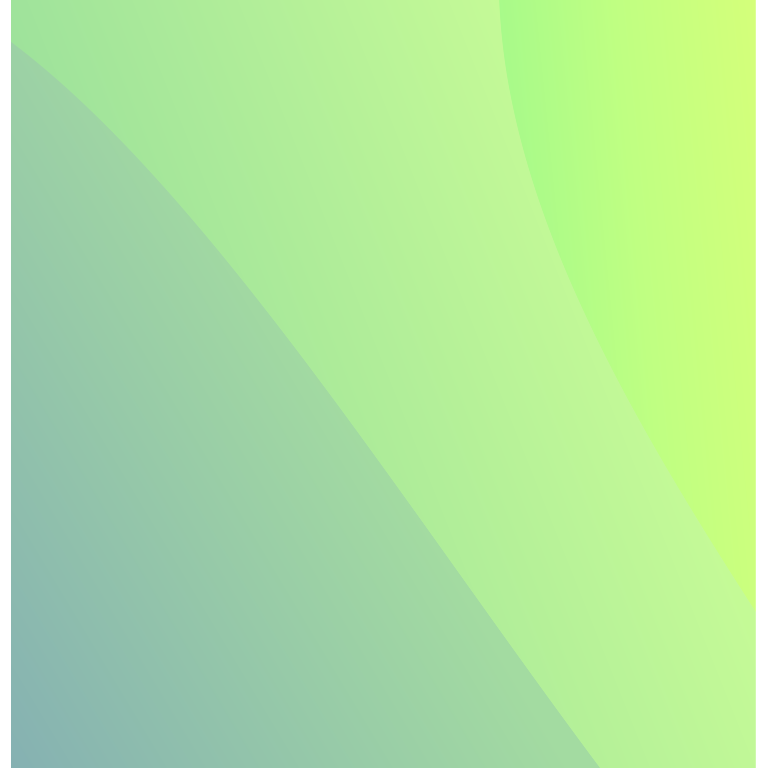
Reproduce this background procedurally as a WebGL 1 fragment shader.

```glsl
precision highp float;
// Soft green diagonal bands split by two sweeping curves, with thin white side margins.

uniform vec2 u_resolution;

// Height of the lower-left curve at a given x
float lowerCurve(float x) {
  return 0.956 - x * (0.72 + x * (1.143 - 0.638 * x));
}

// Horizontal position of the upper-right curve at a given depth below the top
float upperCurve(float depth) {
  return 0.65 + depth * (0.04 + depth * (0.669 - 0.242 * depth));
}

// Antialiased step, one pixel wide
float edge(float dist, float pixel) {
  return smoothstep(-0.5 * pixel, 0.5 * pixel, dist);
}

void main() {
  vec2 p = gl_FragCoord.xy / u_resolution;
  float pixel = 1.0 / min(u_resolution.x, u_resolution.y);

  // Middle band
  float bandT = clamp((dot(p, vec2(1.0, 0.4)) - 0.35) / 0.7, 0.0, 1.0);
  vec3 color = mix(vec3(0.61, 0.88, 0.61), vec3(0.77, 0.98, 0.59), bandT);

  // Blue-green lower-left field
  float fieldT = clamp(dot(p, vec2(1.0, 0.6)) / 0.75, 0.0, 1.0);
  vec3 field = mix(vec3(0.52, 0.69, 0.70), vec3(0.64, 0.86, 0.63), fieldT);
  float fieldDist = (lowerCurve(p.x) - p.y) * 0.65;
  color = mix(color, field, edge(fieldDist, pixel));

  // Bright lime upper-right field
  float limeT = dot(p, vec2(1.0, 0.1));
  vec3 lime = mix(vec3(0.66, 0.98, 0.54), vec3(0.75, 1.0, 0.51),
                  clamp((limeT - 0.75) / 0.15, 0.0, 1.0));
  lime = mix(lime, vec3(0.83, 1.0, 0.48), clamp((limeT - 0.9) / 0.18, 0.0, 1.0));
  float limeDist = (p.x - upperCurve(1.0 - p.y)) * 0.9;
  color = mix(color, lime, edge(limeDist, pixel));

  // White side margins
  float inside = edge(p.x - 0.0143, pixel) * edge(0.984 - p.x, pixel);
  gl_FragColor = vec4(mix(vec3(1.0), color, inside), 1.0);
}
```
